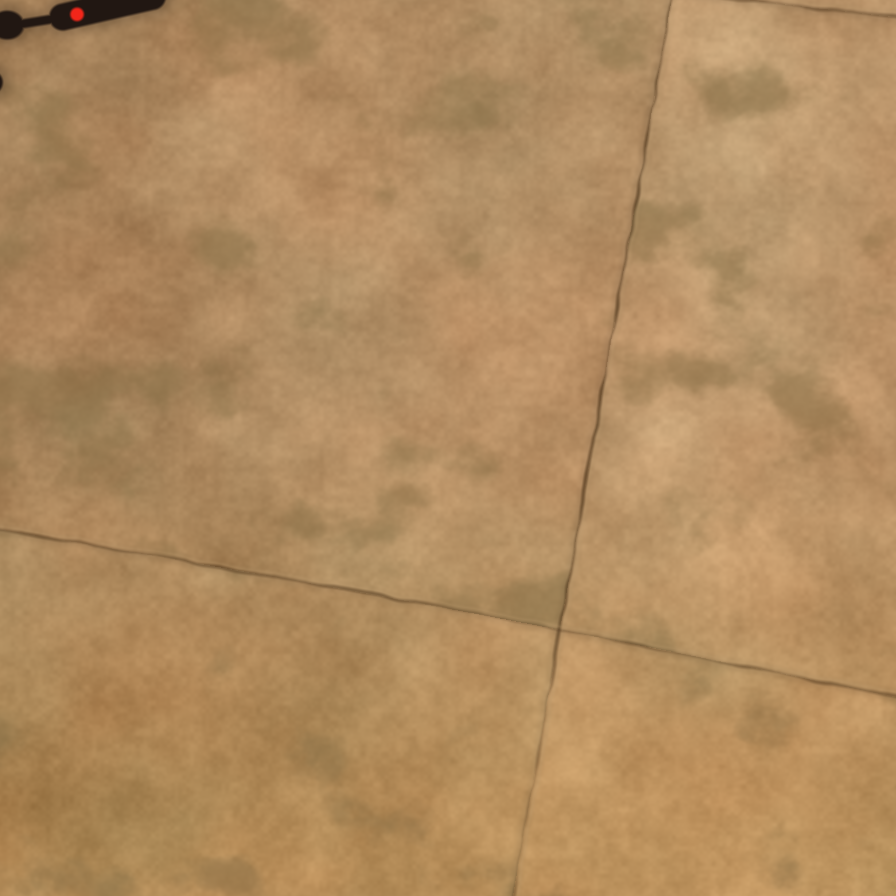
Give the GLSL for this texture, as a Shadertoy shader.

```glsl
float hash(vec2 p) {
    return fract(sin(dot(p, vec2(127.1, 311.7))) * 43758.5453);
}

float noise(vec2 p) {
    vec2 i = floor(p), f = fract(p);
    f = f * f * (3.0 - 2.0 * f);
    return mix(mix(hash(i), hash(i + vec2(1, 0)), f.x),
               mix(hash(i + vec2(0, 1)), hash(i + vec2(1, 1)), f.x), f.y);
}

float fbm(vec2 p) {
    float sum = 0.0, amp = 0.5;
    for (int i = 0; i < 5; i++) {
        sum += amp * noise(p);
        p = mat2(1.6, 1.2, -1.2, 1.6) * p + 7.3;
        amp *= 0.5;
    }
    return sum / 0.97;
}

float capsule(vec2 p, vec2 a, vec2 b, float r) {
    vec2 ab = b - a;
    return length(p - a - ab * clamp(dot(p - a, ab) / dot(ab, ab), 0.0, 1.0)) - r;
}

// Soft-edged coverage of a signed distance
float cover(float d, float soft) {
    return 1.0 - smoothstep(-soft, soft, d);
}

// Signed distance to the nearest grid line
float gridLine(float x, float period) {
    return x - period * floor(x / period + 0.5);
}

void mainImage(out vec4 fragColor, in vec2 fragCoord) {
    vec2 uv = fragCoord / iResolution.xy;
    float px = 1.0 / min(iResolution.x, iResolution.y);

    // Skewed tile grid seen in slight perspective
    vec2 d = uv - vec2(0.625, 0.297);
    vec2 grid = vec2(d.x - 0.177 * d.y, d.y + (0.192 - 0.115 * d.y) * d.x);
    vec2 period = vec2(0.77, 0.726);
    vec2 tile = floor(grid / period);
    vec2 p = uv + 5.0 * vec2(hash(tile), hash(tile + 9.0));

    // Mottled stone, darker toward the left
    float tone = 0.22 + 0.06 * (hash(tile + 3.0) - 0.5);
    tone += 0.75 * (fbm(p * 5.0) - 0.5) + 0.75 * (fbm(p * 19.0) - 0.5);
    tone += 0.22 * (noise(p * 120.0) - 0.5) + 0.12 * (noise(p * 230.0) - 0.5);
    vec2 shade = (uv - vec2(0.0, 0.72)) / vec2(0.32, 0.35);
    tone += 0.36 * exp(-dot(shade, shade)) + 0.16 * (1.0 - smoothstep(0.0, 0.5, uv.x));
    vec3 col = mix(vec3(0.77, 0.62, 0.45), vec3(0.58, 0.44, 0.29), tone);

    // Warm low light, then grey-green and ruddy patches
    col -= vec3(0.005, 0.015, 0.055) * (1.0 - smoothstep(0.0, 0.6, uv.y));
    float smudge = smoothstep(0.56, 0.78, fbm(p * vec2(11.0, 13.0) + 20.0));
    col = mix(col, vec3(0.53, 0.43, 0.27), 0.55 * smudge);
    col += vec3(0.05, -0.02, -0.03) * (fbm(p * 7.0 + 40.0) - 0.5);

    // Worn joints: ragged dark groove beside a pale lip
    vec2 wobble = vec2(noise(vec2(uv.y * 55.0, 2.0)), noise(vec2(uv.x * 45.0, 8.0))) - 0.5;
    vec2 joint = vec2(gridLine(grid.x, period.x), gridLine(grid.y, period.y)) + 0.003 * wobble;
    vec2 wear = vec2(noise(vec2(uv.y * 32.0, 5.0)), noise(vec2(uv.x * 24.0, 6.0)));
    vec2 strength = vec2(mix(0.3, 0.62, smoothstep(0.2, 0.35, uv.y)), 0.45) * (0.55 + 0.6 * wear);
    for (int i = 0; i < 2; i++) {
        float x = joint[i];
        col *= 1.0 - 0.10 * cover(abs(x) - 0.004, 0.007);
        col = mix(col, vec3(0.78, 0.64, 0.45), 0.3 * cover(abs(x - 0.0045) - 0.001, 0.002 + px));
        col = mix(col, vec3(0.34, 0.24, 0.13),
                  strength[i] * cover(abs(x) - 0.0006 - 0.0016 * wear[i], 0.001 + px));
    }

    // Dark object at the upper left corner, with its shadow and red spot
    float body = capsule(uv, vec2(0.07, 0.981), vec2(0.17, 1.004), 0.015);
    body = min(body, capsule(uv, vec2(0.01, 0.971), vec2(0.06, 0.979), 0.005));
    body = min(body, length((uv - vec2(0.008, 0.972)) * vec2(0.85, 1.0)) - 0.016);
    body = min(body, length(uv - vec2(-0.01, 0.908)) - 0.013);
    col *= 1.0 - 0.25 * cover(body - 0.004, 0.014);
    col = mix(col, vec3(0.13, 0.09, 0.07), cover(body, px + 0.001));
    col = mix(col, vec3(0.95, 0.15, 0.10), cover(length(uv - vec2(0.086, 0.984)) - 0.0075, px + 0.001));

    fragColor = vec4(clamp(col, 0.0, 1.0), 1.0);
}
```
